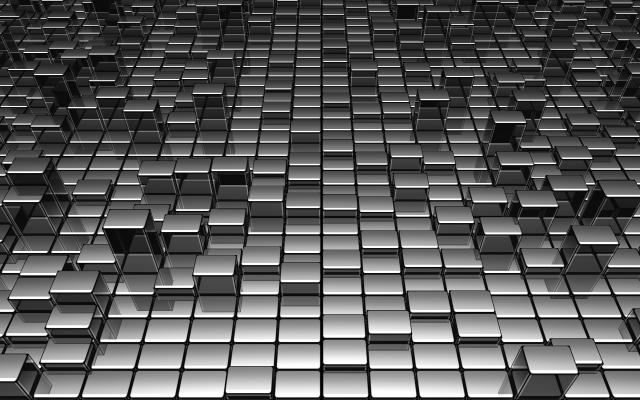
Give the GLSL for this background, as a Shadertoy shader.

```glsl
const vec2 CELL = vec2(1.0, 0.64);
const float CEILING = 2.4;

float hash(vec2 p) {
    vec3 q = fract(p.xyx * 0.1031);
    q += dot(q, q.yzx + 33.33);
    return fract((q.x + q.y) * q.z);
}

// Most blocks stay flush; the rest rise, less so along the central aisle
float blockHeight(vec2 cell) {
    float side = smoothstep(0.0, 4.0, abs(cell.x + 0.3));
    float rise = max(hash(cell + 17.0) - mix(0.76, 0.62, side), 0.0) / 0.38;
    float height = (0.22 + 1.5 * rise * rise * rise) * mix(0.8, 1.0, side);
    return rise > 0.0 && cell.y >= 0.0 ? height : 0.0;
}

// Studio light: bright overhead, dim toward the horizon, black below
float sky(vec3 rd) {
    float elevation = clamp((rd.y - 0.38) / 0.54, 0.0, 1.0);
    return rd.y < 0.0 ? 0.0 : 0.25 + 0.7 * pow(elevation, 1.6);
}

// Walk the grid cell by cell and intersect one block in each
bool trace(vec3 ro, vec3 rd, out float t, out vec3 normal, out vec2 cell, out float height) {
    cell = floor(ro.xz / CELL);
    vec2 dir = sign(rd.xz);
    vec2 stride = CELL / abs(rd.xz);
    vec2 next = ((cell + step(0.0, rd.xz)) * CELL - ro.xz) / rd.xz;
    t = 0.0;
    normal = vec3(0.0);
    height = 0.0;
    for (int i = 0; i < 36; i++) {
        height = blockHeight(cell);
        vec2 middle = (cell + 0.5) * CELL;
        vec3 center = vec3(middle.x, 0.5 * (height - 1.0), middle.y);
        vec3 extent = vec3(0.48, 0.5 * (height + 1.0), 0.306);
        vec3 mid = (center - ro) / rd;
        vec3 span = extent / abs(rd);
        vec3 entry = mid - span;
        vec3 leave = mid + span;
        t = max(max(entry.x, entry.y), entry.z);
        if (t > 0.0 && t < min(min(leave.x, leave.y), leave.z)) {
            normal = -sign(rd) * step(vec3(t), entry);
            return true;
        }
        float y = ro.y + rd.y * min(next.x, next.y);
        if (y < -0.4 || y > CEILING) break;
        if (next.x < next.y) {
            next.x += stride.x;
            cell.x += dir.x;
        } else {
            next.y += stride.y;
            cell.y += dir.y;
        }
    }
    return false;
}

// Polished metal with one mirror bounce
float render(vec3 ro, vec3 rd) {
    float light = 0.0, weight = 1.0;
    for (int bounce = 0; bounce < 2; bounce++) {
        float t, height;
        vec3 normal;
        vec2 cell;
        if (!trace(ro, rd, t, normal, cell, height)) return light + weight * sky(rd);
        ro += rd * t;
        rd = reflect(rd, normal);
        vec2 p = ro.xz - (cell + 0.5) * CELL;
        float mirror;

        if (normal.y > 0.5) {
            // Top: rounded dark rim, front-lit gradient, white front bevel
            vec2 corner = abs(p) - vec2(0.48, 0.306) + 0.07;
            float d = length(max(corner, 0.0)) + min(max(corner.x, corner.y), 0.0) - 0.07;
            float inside = 1.0 - smoothstep(-0.025, -0.002, d);
            float tone = mix(1.08, 0.62, smoothstep(-0.28, 0.3, p.y));
            tone *= 0.92 + 0.16 * hash(cell);
            float bevel = 1.0 - smoothstep(0.02, 0.042, abs(p.y + 0.262));
            bevel *= 1.0 - smoothstep(0.42, 0.465, abs(p.x));
            light += weight * (inside * 0.45 * tone * sky(rd) + bevel * 0.9);
            mirror = 0.55 * tone * inside * (1.0 - bevel);
        } else {
            // Sides: dark mirror, clearer near the floor, thin lit corners
            float along = abs(normal.x) > 0.5 ? 0.306 - abs(p.y) : 0.48 - abs(p.x);
            float glint = 1.0 - smoothstep(0.008, 0.022, abs(along - 0.035));
            float lip = smoothstep(0.0, 0.08, height - ro.y);
            light += weight * (0.035 + 0.25 * glint * lip);
            mirror = 0.6 * exp(-0.8 * max(ro.y, 0.0)) * lip;
            mirror *= smoothstep(0.0, 0.03, along);
        }
        weight *= mirror;
        ro += normal * 0.001;
    }
    return light + weight * sky(rd);
}

void mainImage(out vec4 fragColor, in vec2 fragCoord) {
    float total = 0.0;
    // Nine samples per pixel smooth the edges
    for (int i = 0; i < 9; i++) {
        vec2 offset = (vec2(i % 3, i / 3) - 1.0) / 3.0;
        vec2 uv = (fragCoord + offset - 0.5 * iResolution.xy) / iResolution.y;
        uv.x -= 0.0041;
        // Camera pitched 45 degrees down
        vec3 rd = normalize(vec3(uv.x, 0.7071 * (uv.y - 1.35), 0.7071 * (uv.y + 1.35)));
        vec3 ro = vec3(0.0, 10.77, -4.98);
        ro += rd * (CEILING - ro.y) / rd.y;
        total += min(render(ro, rd), 1.0);
    }
    fragColor = vec4(vec3(total / 9.0), 1.0);
}
```
